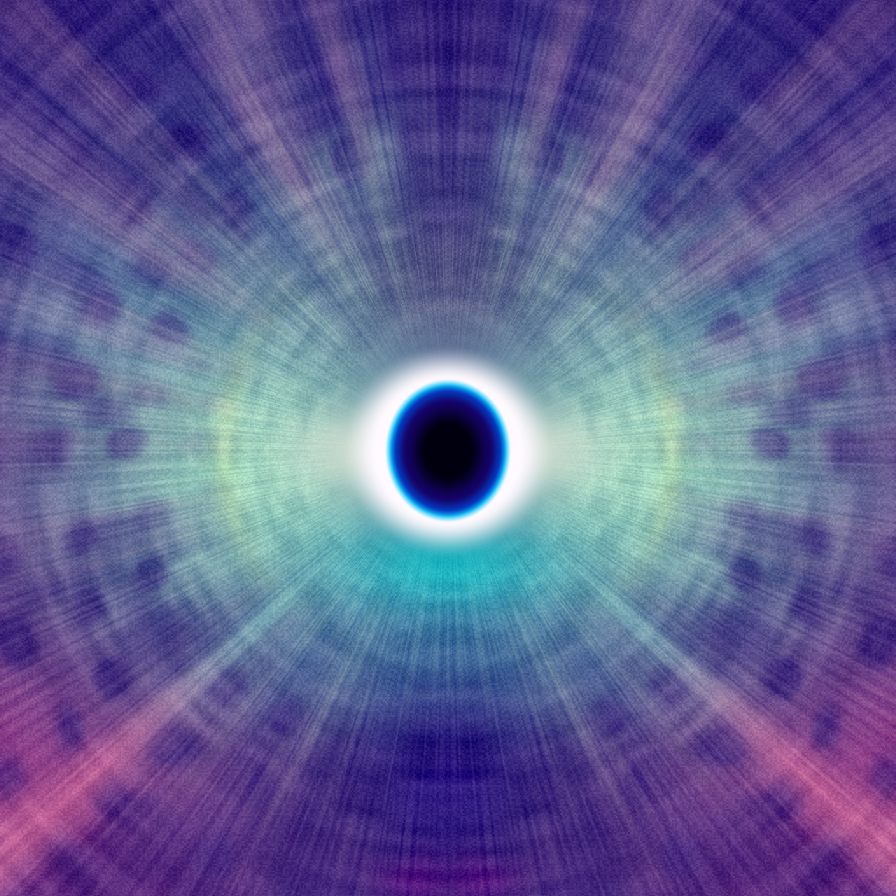
This background is drawn by a WebGL 2 fragment shader. Its source:

```glsl
#version 300 es
precision highp float;
// A dark oval pupil in a white halo, ringed by teal and violet rays, mirrored left to right.
uniform vec2 u_resolution;
out vec4 outColor;

float hash(vec2 p) {
  return fract(sin(dot(p, vec2(127.1, 311.7))) * 43758.5453);
}

float noise(vec2 p) {
  vec2 i = floor(p), f = fract(p);
  f = f * f * (3.0 - 2.0 * f);
  return mix(mix(hash(i), hash(i + vec2(1, 0)), f.x),
             mix(hash(i + vec2(0, 1)), hash(i + vec2(1, 1)), f.x), f.y);
}

// Soft elliptical patch of light
float glow(vec2 p, vec2 center, vec2 size) {
  vec2 d = (p - center) / size;
  return exp(-dot(d, d));
}

// Soft band around one value
float band(float x, float center, float width) {
  float d = (x - center) / width;
  return exp(-d * d);
}

void main() {
  vec2 p = (gl_FragCoord.xy - 0.5 * u_resolution) / min(u_resolution.x, u_resolution.y);
  p.y += 0.003;
  vec2 q = vec2(abs(p.x), p.y);
  float r = length(q);
  float a = atan(q.y, max(q.x, 1e-5));
  vec3 indigo = vec3(0.16, 0.08, 0.45);
  vec3 mauve = vec3(0.56, 0.40, 0.58);

  // Broad colour fields
  vec3 col = indigo;
  col = mix(col, vec3(0.42, 0.27, 0.54), 0.8 * glow(q, vec2(0.50, -0.08), vec2(0.22, 0.32)));
  col = mix(col, vec3(0.44, 0.24, 0.52), 0.7 * glow(q, vec2(0.22, -0.40), vec2(0.16, 0.15)));
  col = mix(col, vec3(0.70, 0.24, 0.54), 0.85 * glow(q, vec2(0.52, -0.40), vec2(0.22, 0.18)));
  col = mix(col, vec3(0.33, 0.48, 0.62), 0.97 * glow(q, vec2(0.13, 0.06), vec2(0.34, 0.33)));
  col = mix(col, vec3(0.36, 0.50, 0.64), 0.65 * glow(q, vec2(0.42, 0.15), vec2(0.18, 0.10)));
  col = mix(col, vec3(0.60, 0.82, 0.74), glow(q, vec2(0.21, -0.02), vec2(0.19, 0.17)));
  col = mix(col, vec3(0.26, 0.45, 0.62), 0.8 * glow(q, vec2(0.0, -0.23), vec2(0.19, 0.07)));
  col = mix(col, vec3(0.10, 0.72, 0.76), 0.95 * glow(q, vec2(0.0, -0.13), vec2(0.13, 0.055)));

  // Dim vault above the pupil, with a pale arch over it
  col = mix(col, vec3(0.37, 0.37, 0.52), 0.85 * glow(q, vec2(0.0, 0.20), vec2(0.13, 0.10)));
  col = mix(col, vec3(0.48, 0.58, 0.64), 0.65 * band(r, 0.345, 0.045) * band(a, 1.25, 0.25));
  col = mix(col, indigo, 0.6 * band(q.x, 0.0, 0.05) * smoothstep(0.13, 0.30, q.y));
  col = mix(col, vec3(0.15, 0.06, 0.50), 0.85 * glow(q, vec2(0.0, -0.37), vec2(0.08, 0.08)));
  col = mix(col, vec3(0.50, 0.06, 0.54), 0.7 * glow(q, vec2(0.03, -0.48), vec2(0.05, 0.03)));

  // Dark cells on a loosened polar lattice
  float wobble = noise(vec2(a * 5.0, r * 9.0)) - 0.5;
  float lattice = (0.5 + 0.5 * cos(a * 30.0 + 2.5 * wobble))
                * (0.5 + 0.5 * cos((r - 0.435) * 70.0 + 3.0 * wobble));
  float cells = smoothstep(0.1, 0.9, lattice * (0.5 + noise(vec2(a * 7.0, r * 15.0))));
  float patches = smoothstep(0.45, 0.9, noise(vec2(a * 9.0 + 20.0, r * 13.0)));
  float outer = smoothstep(0.22, 0.40, r);
  col = mix(col, indigo, (0.6 * cells + 0.4 * patches * (1.0 - cells)) * outer);
  col = mix(col, indigo, 0.55 * band(r, 0.40, 0.03) * band(a, 1.22, 0.28));

  // Wide soft rays, then the main beams
  float wide = noise(vec2(a * 10.0 + 4.0, r * 3.0));
  float narrow = noise(vec2(a * 32.0, r * 5.0 + 7.0));
  vec3 rayColor = mix(mauve, vec3(0.66, 0.84, 0.75), band(r, 0.15, 0.21));
  float rays = smoothstep(0.35, 0.95, 0.7 * wide + 0.3 * narrow);
  col = mix(col, rayColor, 0.5 * rays * smoothstep(0.10, 0.25, r) * (1.0 - 0.7 * band(q.x, 0.0, 0.07)));
  float beams = 0.65 * band(a, 1.09, 0.08) + 0.45 * band(a, 0.61, 0.06) + 0.45 * band(a, 0.34, 0.06);
  col = mix(col, vec3(0.57, 0.49, 0.64), beams * smoothstep(0.2, 0.4, r) * (0.5 + 0.5 * narrow));
  vec3 diagonal = mix(vec3(0.55, 0.78, 0.78), vec3(0.86, 0.44, 0.62), smoothstep(0.25, 0.55, r));
  col = mix(col, diagonal, 0.6 * band(a, -0.74, 0.05) * smoothstep(0.1, 0.25, r));

  // Thin concentric arcs, radial fibres and grain
  float arcs = noise(vec2(r * 80.0, a * 6.0)) - 0.5;
  float fibres = noise(vec2(a * 150.0, r * 9.0)) - 0.5;
  float detail = smoothstep(0.09, 0.17, r);
  col += detail * (0.11 * arcs + 0.10 * fibres) * vec3(1.1, 1.0, 0.7);
  col += vec3(0.06, 0.03, -0.04) * band(r, 0.25, 0.015) * band(a, 0.0, 0.6);
  col += 0.08 * (hash(floor(p * 512.0)) - 0.5) * detail;

  // White halo, with soft side flares
  float e = length(q / vec2(0.066, 0.075));
  float flare = glow(q, vec2(0.10, 0.0), vec2(0.08, 0.045));
  col = mix(col, vec3(0.90, 0.91, 0.85), 0.7 * flare);
  col = mix(col, vec3(1.0, 0.98, 1.0), 1.0 - smoothstep(0.078, 0.122, r));

  // Pupil: black core, blue body, cyan rim
  vec3 pupil = mix(vec3(0.0, 0.0, 0.06), vec3(0.08, 0.01, 0.40), smoothstep(0.35, 0.75, e));
  pupil = mix(pupil, vec3(0.02, 0.22, 0.75), smoothstep(0.70, 0.92, e));
  pupil = mix(pupil, vec3(0.05, 0.78, 0.98), smoothstep(0.87, 1.01, e));
  col = mix(pupil, col, smoothstep(0.95, 1.08, e));

  outColor = vec4(clamp(col, 0.0, 1.0), 1.0);
}
```
